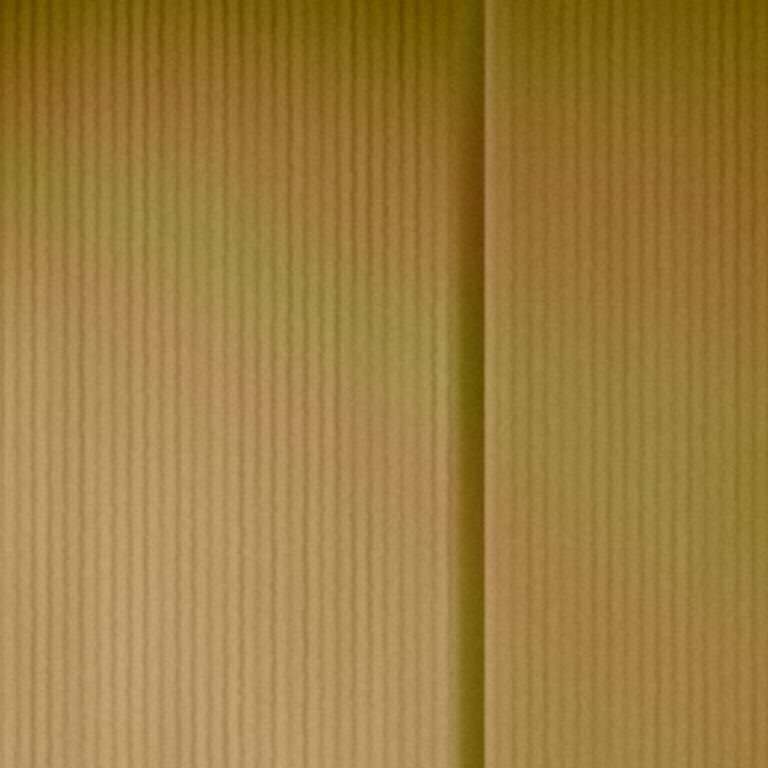
Write a three.js fragment shader that draws this texture.

```glsl
// Ribbed golden-tan panels: fine vertical ribs, one dark seam with a lit lip, soft shading.
#define RIB_COUNT 48.0
#define RIB_PHASE 0.1
#define RIB_DEPTH 0.034
#define SEAM_LEFT 0.594
#define SEAM_RIGHT 0.632
#define GRAIN_CELLS 260.0
#define GRAIN_DEPTH 0.035
#define TINT_DEPTH 0.022

varying vec2 vUv;

const float TAU = 6.2831853;
const vec3 SHADE_COLOR = vec3(0.48, 0.345, 0.035);
const vec3 LIGHT_COLOR = vec3(0.725, 0.61, 0.42);
const vec3 SEAM_COLOR = vec3(0.40, 0.28, 0.02);
const vec3 LIP_COLOR = vec3(0.74, 0.60, 0.40);

float hash(vec2 p) {
  p = fract(p * vec2(0.1031, 0.1137));
  p += dot(p, p.yx + 33.33);
  return fract((p.x + p.y) * p.x * 7.31);
}

float noise(vec2 p) {
  vec2 cell = floor(p);
  vec2 f = fract(p);
  f = f * f * (3.0 - 2.0 * f);
  float low = mix(hash(cell), hash(cell + vec2(1.0, 0.0)), f.x);
  float high = mix(hash(cell + vec2(0.0, 1.0)), hash(cell + 1.0), f.x);
  return mix(low, high, f.y);
}

// Rounded ribs with narrow grooves; strength drifts from rib to rib and along each rib.
float ribs(vec2 p) {
  float wobble = 0.12 * (noise(p * vec2(RIB_COUNT, 110.0)) - 0.5);
  float x = p.x * RIB_COUNT - RIB_PHASE + wobble;
  float profile = -cos(TAU * x) - 0.25 * cos(2.0 * TAU * x);
  float strength = 0.5 + 0.9 * noise(vec2(x, p.y * 4.0 + 7.0));
  float streak = noise(vec2(x * 0.8 + 31.0, p.y * 2.0)) - 0.5;
  return profile * strength + 0.7 * streak;
}

void main() {
  vec2 p = vUv;
  float depth = 1.0 - p.y;
  float rightPanel = smoothstep(SEAM_RIGHT - 0.004, SEAM_RIGHT + 0.004, p.x);

  // Broad light: both panels brighten downward, the right one less.
  float leftLight = 1.0 - exp(-3.2 * depth);
  leftLight -= 0.16 * smoothstep(0.25, 0.58, p.x) * (1.0 - 0.4 * depth);
  leftLight -= 0.16 * (1.0 - smoothstep(0.0, 0.16, p.x)) * smoothstep(0.5, 0.8, p.y);
  float rightLight = 0.70 * (1.0 - exp(-2.7 * depth));
  rightLight -= 0.13 * smoothstep(0.85, 1.0, p.x);
  float light = mix(leftLight, rightLight, rightPanel);
  light += 0.08 * (noise(p * vec2(5.0, 6.0) + 3.0) - 0.5);
  vec3 color = mix(SHADE_COLOR, LIGHT_COLOR, light);

  // Alternating olive and brown bands that slant down to the right.
  float band = depth / (0.22 + 0.42 * p.x);
  band += 0.2 * (noise(p * 4.0 + 11.0) - 0.5);
  float brown = -cos(TAU * band) * (1.0 - smoothstep(1.1, 1.9, band));
  vec3 tint = TINT_DEPTH * brown * vec3(0.8, -0.7, 0.4);
  color += tint;

  // Seam groove: soft on the left, crisp against the lip on the right.
  float groove = smoothstep(SEAM_LEFT - 0.014, SEAM_LEFT + 0.014, p.x);
  groove *= 1.0 - rightPanel;
  float core = smoothstep(SEAM_LEFT + 0.006, SEAM_RIGHT - 0.008, p.x);
  vec3 seam = SEAM_COLOR + 1.3 * tint;
  seam += vec3(0.03, 0.07, 0.02) * smoothstep(0.4, 0.8, depth);
  seam += (1.0 - core) * vec3(0.07, 0.065, 0.03);
  color = mix(color, seam, groove * 0.95);

  // Lit lip beside the seam, fading into the right panel.
  float lip = rightPanel * exp(-max(p.x - SEAM_RIGHT, 0.0) / 0.017);
  vec3 lipColor = LIP_COLOR - 0.12 * p.y * p.y * p.y + tint;
  color = mix(color, lipColor, lip * 0.8);

  // Fine relief and grain.
  float relief = RIB_DEPTH * mix(1.0, 0.72, rightPanel);
  relief *= (1.0 - 0.85 * groove) * (1.0 - 0.8 * lip);
  color += relief * ribs(p) * vec3(1.0, 1.0, 0.95);
  color += GRAIN_DEPTH * (noise(p * GRAIN_CELLS) - 0.5);

  gl_FragColor = vec4(clamp(color, 0.0, 1.0), 1.0);
}
```
